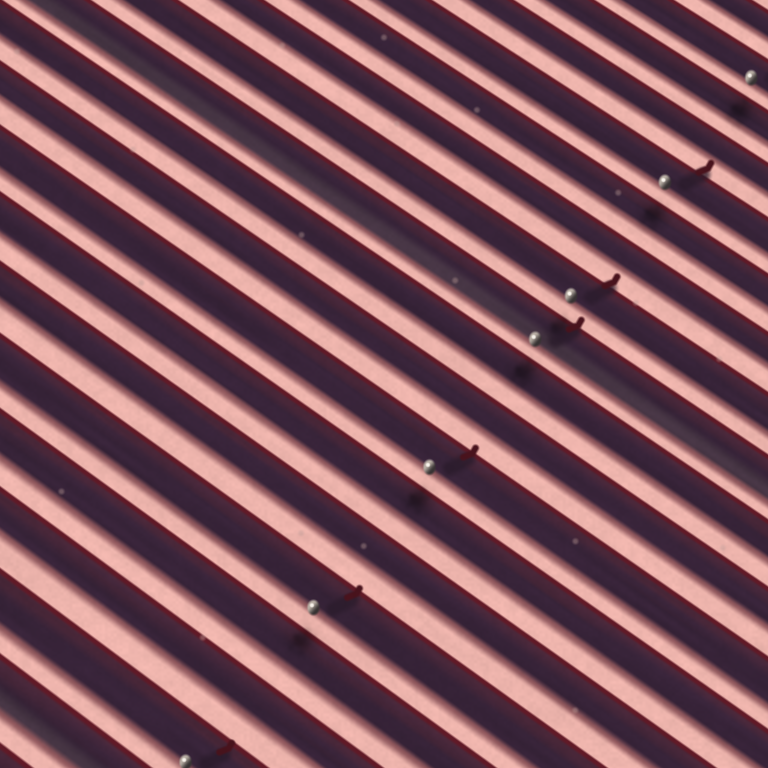
Reproduce this texture procedurally as a Shadertoy shader.

```glsl
#define SLOPE 0.678      // fall of the ridges across the canvas
#define FAN 0.0883       // how much the ridges spread apart
#define PITCH 0.079      // spacing of the ridges
#define TAPER 0.0185     // growth of the spacing downwards
#define SOFT 0.022       // softness of the ridge edge
#define BOLT_RADIUS 0.0095
#define GRAIN 0.035

const vec3 PINK = vec3(0.93, 0.705, 0.675);
const vec3 ROSE = vec3(0.56, 0.34, 0.36);
const vec3 PLUM = vec3(0.215, 0.138, 0.22);
const vec3 WINE = vec3(0.29, 0.155, 0.225);
const vec3 RED = vec3(0.38, 0.10, 0.15);
const vec3 SLATE = vec3(0.31, 0.25, 0.29);

float hash(vec2 p) {
    return fract(sin(dot(p, vec2(127.1, 311.7))) * 43758.5453);
}

float noise(vec2 p) {
    vec2 i = floor(p), f = fract(p);
    f = f * f * (3.0 - 2.0 * f);
    return mix(mix(hash(i), hash(i + vec2(1, 0)), f.x),
               mix(hash(i + vec2(0, 1)), hash(i + vec2(1, 1)), f.x), f.y);
}

float segment(vec2 p, vec2 a, vec2 b) {
    vec2 ab = b - a;
    return length(p - a - ab * clamp(dot(p - a, ab) / dot(ab, ab), 0.0, 1.0));
}

// Ridge number at a point, growing downwards
float ridgeCoord(vec2 p) {
    float c = (p.y - SLOPE * p.x) / (1.0 + FAN * p.x);
    return c / (PITCH + TAPER * c);
}

// Point where a ridge crosses the slanted line of bolts
vec2 boltPosition(float ridge) {
    float c = PITCH * ridge / (1.0 - TAPER * ridge);
    float x = (1.285 - c) / (1.888 + FAN * c);
    return vec2(x, 1.285 - 1.21 * x);
}

vec3 ridges(vec2 p) {
    float n = ridgeCoord(p), aa = max(SOFT, fwidth(n));
    float id = floor(n), f = n - id;
    // Sheets of three ridges, with one lap where the count shifts
    float inSheet = mod(id + (id < -1.5 ? 2.0 : 1.0), 3.0);
    float worn = 1.0 - step(0.5, mod(id + 1.0, 10.0));
    float streak = noise(vec2(p.x * 7.0, n * 9.0)) - 0.5;
    float shade = 0.675 - 0.055 * inSheet + 0.05 * worn
                + 0.04 * (hash(vec2(id, 3.0)) - 0.5) + 0.02 * streak;

    // Shadow side, then a soft rise into the lit side
    vec3 dark = mix(WINE, PLUM, smoothstep(0.08, 0.32, f + 0.15 * streak));
    dark = mix(dark, SLATE, 0.6 * worn * smoothstep(0.3, 0.5, f));
    dark *= 1.0 + 0.12 * streak;
    vec3 col = mix(dark, ROSE, smoothstep(shade - 0.11, shade, f));
    vec3 lit = PINK * (1.0 + 0.03 * streak);
    col = mix(col, lit, smoothstep(shade - 0.02, shade + 0.13, f));

    // Sharp red lip along the top of each shadow
    float lip = max(smoothstep(1.0 - 2.0 * aa, 1.0, f),
                    1.0 - smoothstep(0.02, 0.06 + aa, f));
    return mix(col, RED, lip);
}

// Small pale flecks, few and faint
float flecks(vec2 p) {
    vec2 cell = floor(p * 9.0);
    vec2 centre = 0.2 + 0.6 * vec2(hash(cell), hash(cell + 17.0));
    float d = length(fract(p * 9.0) - centre) / 9.0;
    return step(0.86, hash(cell + 5.0)) * (1.0 - smoothstep(0.001, 0.006, d));
}

// Bolt with its stain, shadow and hook; q is relative to the bolt
vec3 addBolt(vec3 col, vec2 q, float px) {
    float stain = exp(-dot(q - vec2(-0.016, 0.043), q - vec2(-0.016, 0.043)) * 4500.0);
    stain *= 0.5 + noise(q * 130.0);
    col *= 1.0 - 0.4 * min(stain, 1.0);

    float shadow = segment(q, vec2(0.026, 0.002), vec2(0.050, -0.010));
    col = mix(col, PLUM * 0.75, 0.75 * (1.0 - smoothstep(0.003, 0.014, shadow)));
    float hook = min(segment(q, vec2(0.044, -0.013), vec2(0.056, -0.018)),
                     segment(q, vec2(0.056, -0.018), vec2(0.060, -0.025)));
    col = mix(col, RED * 0.75, 1.0 - smoothstep(0.002, 0.005 + px, hook));

    float light = dot(q, vec2(-0.75, -0.65)) / BOLT_RADIUS;
    vec3 metal = mix(vec3(0.22, 0.20, 0.20), vec3(0.72, 0.68, 0.64),
                     smoothstep(-0.6, 0.5, light));
    float glint = length(q + vec2(0.002, 0.003));
    metal = mix(metal, vec3(0.97, 0.95, 0.92), 1.0 - smoothstep(0.001, 0.004, glint));
    float edge = length(q * vec2(1.1, 0.9)) - BOLT_RADIUS;
    return mix(col, metal, 1.0 - smoothstep(-0.003, px, edge));
}

void mainImage(out vec4 fragColor, in vec2 fragCoord) {
    vec2 p = fragCoord / iResolution.xy;
    p.y = 1.0 - p.y;
    float px = 1.0 / iResolution.y;

    vec3 col = ridges(p);
    col = mix(col, vec3(0.75, 0.62, 0.60), 0.4 * flecks(p));

    // One bolt per sheet
    for (int k = -3; k <= 3; k++) {
        float ridge = 3.0 * float(k) + (k < 0 ? 1.55 : -0.37);
        col = addBolt(col, p - boltPosition(ridge), px);
    }

    col *= 1.0 + GRAIN * (noise(p * 260.0) + noise(p * 90.0) - 1.0);
    fragColor = vec4(col, 1.0);
}
```
